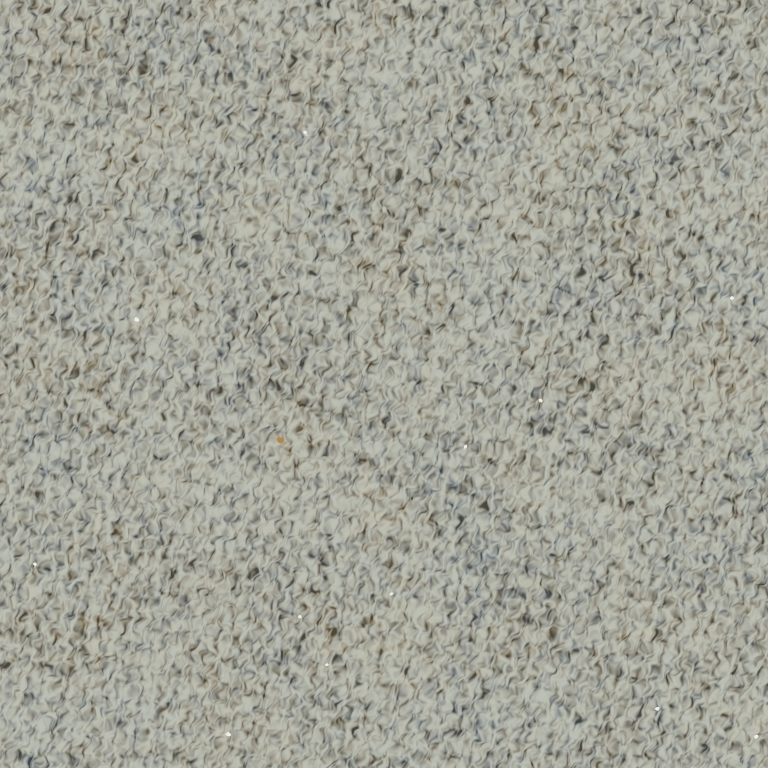
Write a three.js fragment shader that draws this texture.

```glsl
varying vec2 vUv;

const vec3 PALE = vec3(0.74, 0.75, 0.70);
const vec3 LIGHT = vec3(0.71, 0.72, 0.67);
const vec3 STONE = vec3(0.66, 0.66, 0.62);
const vec3 GREY = vec3(0.60, 0.60, 0.56);
const vec3 DUSK = vec3(0.53, 0.53, 0.49);
const vec3 DARK = vec3(0.45, 0.44, 0.40);
const vec3 BLACK = vec3(0.28, 0.28, 0.25);
const vec3 RUST = vec3(0.70, 0.49, 0.25);
const vec3 GLINT = vec3(0.93, 0.94, 0.91);

const float GRAIN_TILT = 0.30;
const float NOISE_DEVIATION = 0.215;

vec2 hash2(vec2 p) {
  vec3 q = fract(p.xyx * vec3(0.1031, 0.1030, 0.0973));
  q += dot(q, q.yzx + 33.33);
  return fract((q.xx + q.yz) * q.zy);
}

vec2 gradientAt(vec2 cell) {
  float angle = 6.2832 * hash2(cell).x;
  return vec2(cos(angle), sin(angle));
}

// Gradient noise scaled to unit deviation
float noise(vec2 p) {
  vec2 i = floor(p);
  vec2 f = p - i;
  vec2 w = f * f * f * (f * (f * 6.0 - 15.0) + 10.0);
  float a = dot(gradientAt(i), f);
  float b = dot(gradientAt(i + vec2(1.0, 0.0)), f - vec2(1.0, 0.0));
  float c = dot(gradientAt(i + vec2(0.0, 1.0)), f - vec2(0.0, 1.0));
  float d = dot(gradientAt(i + vec2(1.0)), f - vec2(1.0));
  return mix(mix(a, b, w.x), mix(c, d, w.x), w.y) / NOISE_DEVIATION;
}

vec2 rotate(vec2 p, float angle) {
  float c = cos(angle);
  float s = sin(angle);
  return vec2(c * p.x - s * p.y, s * p.x + c * p.y);
}

// Leaning mineral grains gathered into loose clusters
float grainField(vec2 uv, float tilt) {
  vec2 p = rotate(uv, tilt);
  p += 0.0016 * vec2(noise(uv * 70.0 + 11.0), noise(uv * 70.0 + 47.0));
  float flecks = noise(p * vec2(125.0, 66.0) + 150.0);
  float fine = noise(rotate(p, 0.12) * vec2(235.0, 140.0) + 310.0);
  float clusters = noise(p * vec2(48.0, 32.0) + 83.0);
  float drift = noise(uv * 7.0 + 29.0);
  return 0.75 * flecks + 0.55 * fine + 0.33 * clusters + 0.15 * drift;
}

vec3 blendUp(vec3 below, vec3 above, float low, float high, float level) {
  return mix(below, above, clamp((level - low) / (high - low), 0.0, 1.0));
}

// Tone ramp from black mica to pale feldspar
vec3 stoneRamp(float level) {
  vec3 color = blendUp(BLACK, DARK, -2.75, -1.90, level);
  color = blendUp(color, DUSK, -1.90, -1.30, level);
  color = blendUp(color, GREY, -1.30, -0.66, level);
  color = blendUp(color, STONE, -0.66, 0.03, level);
  color = blendUp(color, LIGHT, 0.03, 0.97, level);
  return blendUp(color, PALE, 0.97, 2.20, level);
}

// Coverage of rare ragged specks, at most one per grid cell
float specks(vec2 uv, float cells, float chance, float radius, float seed) {
  vec2 cell = floor(uv * cells);
  vec2 center = (cell + 0.25 + 0.5 * hash2(cell + seed)) / cells;
  float present = step(hash2(cell + seed + 71.0).y, chance);
  float ragged = 1.0 + 0.22 * noise(uv * 150.0 + seed);
  float dist = length(uv - center);
  return present * (1.0 - smoothstep(0.5 * radius, 1.2 * radius, dist * ragged));
}

void main() {
  float level = grainField(vUv, GRAIN_TILT);
  vec3 color = stoneRamp(level);

  // Warm and bluish minerals, strongest in the darker grains
  float warmth = 0.7 * noise(vUv * 60.0 + 201.0) + 0.5 * noise(vUv * 9.0 + 5.0);
  float tintAmount = mix(0.016, 0.004, smoothstep(-1.5, 0.6, level));
  color += warmth * tintAmount * vec3(1.0, 0.1, -1.1);

  color = mix(color, RUST, 0.85 * specks(vUv, 10.0, 0.025, 0.0055, 17.0));
  color = mix(color, GLINT, specks(vUv, 32.0, 0.012, 0.0027, 53.0));

  gl_FragColor = vec4(color, 1.0);
}
```
